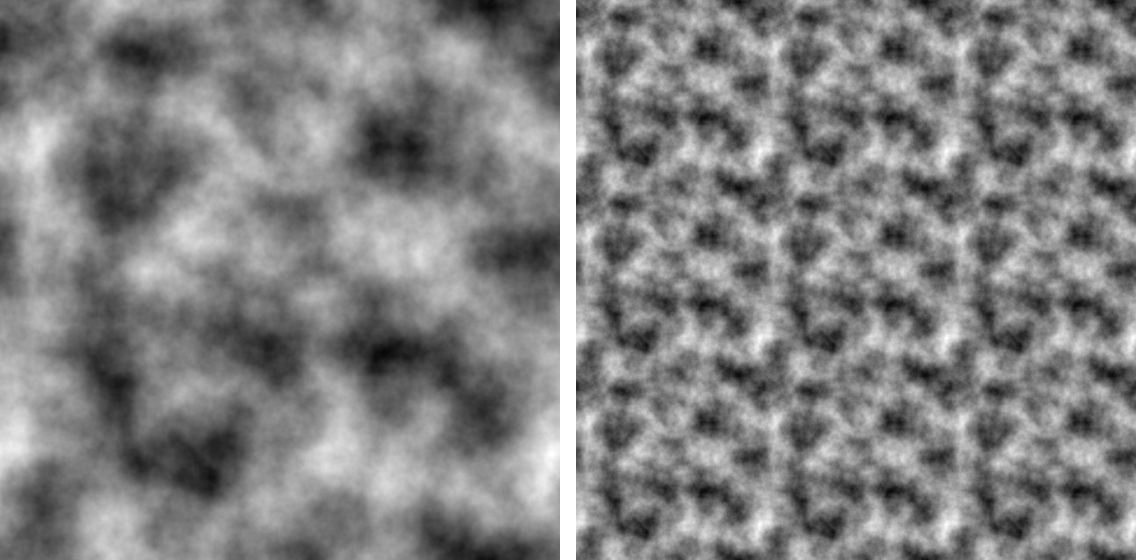
Left, the tile; right, the same tile 3 across and 3 down.
A three.js fragment shader for this texture:

```glsl
// Soft grey cloud: seamless layered gradient noise with dark and bright billows.
varying vec2 vUv;

const float BASE_CELLS = 5.0;    // billows across the tile, whole number
const int   OCTAVES    = 6;      // layers of finer and finer detail
const float GAIN       = 0.5;    // strength of each layer against the last
const float MEAN_GREY  = 0.497;
const float CONTRAST   = 0.61;
const float SEED       = 3.0;
const float TAU        = 6.2831853;

// Random value from 0 to 1 for a lattice point and a layer
float hash(vec3 p) {
  p = fract(p * 0.1031);
  p += dot(p, p.zyx + 31.32);
  return fract((p.x + p.y) * p.z);
}

// Slope at one lattice corner, wrapped to the period, applied to an offset
float cornerSlope(vec2 corner, vec2 offset, float period, float layer) {
  vec2 wrapped = floor(mod(corner + 0.5, period));
  float angle = TAU * hash(vec3(wrapped + 1.0, layer * 7.0 + SEED));
  return dot(vec2(cos(angle), sin(angle)), offset);
}

// Gradient noise that repeats after a whole number of cells
float tiledNoise(vec2 p, float period, float layer) {
  vec2 cell = floor(p);
  vec2 f = p - cell;
  vec2 blend = f * f * f * (f * (f * 6.0 - 15.0) + 10.0);
  vec2 right = vec2(1.0, 0.0);
  vec2 up = vec2(0.0, 1.0);
  float bottomLeft  = cornerSlope(cell, f, period, layer);
  float bottomRight = cornerSlope(cell + right, f - right, period, layer);
  float topLeft     = cornerSlope(cell + up, f - up, period, layer);
  float topRight    = cornerSlope(cell + 1.0, f - 1.0, period, layer);
  return mix(mix(bottomLeft, bottomRight, blend.x),
             mix(topLeft, topRight, blend.x), blend.y);
}

// Sum of layers, each twice as fine; shifts keep the lattices from lining up
float cloud(vec2 uv) {
  float sum = 0.0;
  float strength = 1.0;
  float cells = BASE_CELLS;
  for (int i = 0; i < OCTAVES; i++) {
    float layer = float(i);
    vec2 shift = fract(vec2(0.37, 0.71) * (layer + 1.0));
    sum += strength * tiledNoise(uv * cells + shift, cells, layer);
    strength *= GAIN;
    cells *= 2.0;
  }
  return sum;
}

void main() {
  float grey = clamp(MEAN_GREY + CONTRAST * cloud(vUv), 0.0, 1.0);
  gl_FragColor = vec4(vec3(grey), 1.0);
}
```
